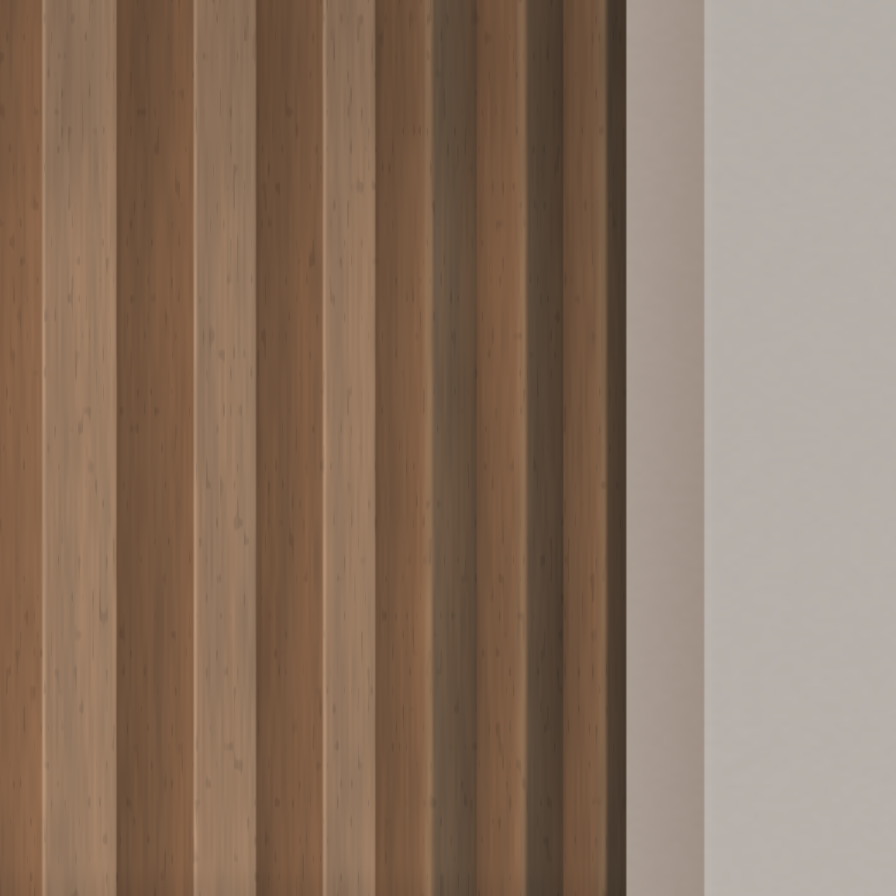
Write a WebGL 1 fragment shader that draws this texture.

```glsl
precision highp float;
// Fluted wooden slats receding toward a plain two-plane wall.
// Cubic spacing sets the folds, faces are painted from left to right,
// and stretched value noise gives the vertical grain.
uniform vec2 u_resolution;

float hash(vec2 p) {
  vec3 q = fract(vec3(p.xyx) * 0.1031);
  q += dot(q, q.yzx + 33.33);
  return fract((q.x + q.y) * q.z);
}

float noise(vec2 p) {
  vec2 cell = floor(p);
  vec2 f = fract(p);
  f = f * f * (3.0 - 2.0 * f);
  float low = mix(hash(cell), hash(cell + vec2(1.0, 0.0)), f.x);
  float high = mix(hash(cell + vec2(0.0, 1.0)), hash(cell + 1.0), f.x);
  return mix(low, high, f.y);
}

// Left border of each lit face; spacing shrinks toward the wall
float ridgeAt(float i) {
  return 0.047 + i * (0.18246 + i * (-0.014 + i * 0.00054));
}

// Right border of each lit face
float valleyAt(float i) {
  return ridgeAt(i) + 0.083 * pow(0.84, i);
}

float edge(float x, float border, float soft) {
  return smoothstep(border - soft, border + soft, x);
}

float band(float x, float center, float width) {
  float d = (x - center) / width;
  return exp(-d * d);
}

// Broad face turned toward the light, falling into shade with depth
vec3 litFace(float t, float i) {
  float shade = smoothstep(2.2, 3.0, i);
  vec3 lit = mix(vec3(0.585, 0.465, 0.37), vec3(0.61, 0.49, 0.39), t);
  lit *= 1.0 - 0.012 * i;
  vec3 dim = mix(vec3(0.42, 0.345, 0.275), vec3(0.36, 0.28, 0.215), t);
  dim *= 1.0 - 0.14 * max(i - 3.0, 0.0);
  return mix(lit, dim, shade);
}

// Side face, warmer and brighter toward its outer corner
vec3 sideFace(float t, float i) {
  vec3 deep = vec3(0.44, 0.325, 0.238);
  vec3 warm = vec3(0.505, 0.37, 0.27);
  float first = 1.0 - smoothstep(0.0, 1.0, i);
  vec3 color = mix(deep, warm, smoothstep(0.1, 1.0, t));
  return color * (1.0 + 0.08 * first + 0.03 * band(i, 3.5, 0.9));
}

vec3 slats(float x, float soft) {
  vec3 color = sideFace((x + 0.035) / 0.082, 0.0);
  for (int k = 0; k < 6; k++) {
    float i = float(k);
    float ridge = ridgeAt(i);
    float valley = valleyAt(i);
    float next = ridgeAt(i + 1.0);
    float far = smoothstep(2.0, 3.0, i);

    // Worn corner: a hairline in front, a wider bevel in the distance
    float bevel = band(x, ridge - 0.004, 0.006) * far;
    color = mix(color, vec3(0.58, 0.46, 0.35) * (1.0 - 0.07 * max(i - 3.0, 0.0)), 0.8 * bevel);
    float t = clamp((x - ridge) / (valley - ridge), 0.0, 1.0);
    color = mix(color, litFace(t, i), edge(x, ridge, soft + 0.002 * far));
    color += vec3(0.09, 0.085, 0.075) * band(x, ridge + 0.002, 0.0022) * (1.0 - far);

    float s = clamp((x - valley) / (next - valley), 0.0, 1.0);
    color = mix(color, sideFace(s, i + 1.0), edge(x, valley, soft));
    color *= 1.0 - 0.07 * band(x, valley + 0.002, 0.004);
  }
  return color;
}

// Fine fibres, broad streaks and scattered short pores
vec3 grain(vec3 color, vec2 p) {
  float fibre = noise(p * vec2(330.0, 16.0)) - 0.5;
  float streak = noise(p * vec2(85.0, 3.0) + 17.0) - 0.5;
  float mottle = noise(p * vec2(24.0, 7.0) + 41.0) - 0.5;
  float pore = smoothstep(0.8, 0.98, noise(p * vec2(260.0, 48.0) + 73.0));
  color *= 1.0 + 0.075 * fibre + 0.06 * streak + 0.04 * mottle - 0.09 * pore;
  return color + vec3(0.012, 0.0, -0.006) * streak;
}

// Narrow shaded return followed by the broad pale plane
vec3 wall(vec2 p, float soft) {
  float t = clamp((p.x - 0.699) / 0.087, 0.0, 1.0);
  vec3 narrow = mix(vec3(0.66, 0.61, 0.57), vec3(0.625, 0.565, 0.525), t);
  vec3 broad = mix(vec3(0.72, 0.69, 0.665), vec3(0.705, 0.68, 0.655), p.y);
  broad += 0.012 * band(p.x, 0.79, 0.006);
  vec3 color = mix(narrow, broad, edge(p.x, 0.786, soft));
  return color + 0.008 * (noise(p * vec2(90.0, 140.0)) - 0.5);
}

void main() {
  vec2 p = gl_FragCoord.xy / u_resolution;
  float soft = max(0.0015, 0.75 / u_resolution.x);
  vec3 wood = grain(slats(p.x, soft), p);
  wood *= 1.0 - 0.09 * smoothstep(0.6, 1.0, p.y);
  wood *= 1.0 - 0.05 * (1.0 - smoothstep(0.0, 0.04, p.y));
  vec3 color = mix(wood, wall(p, soft), edge(p.x, 0.699, soft));
  gl_FragColor = vec4(color, 1.0);
}
```
